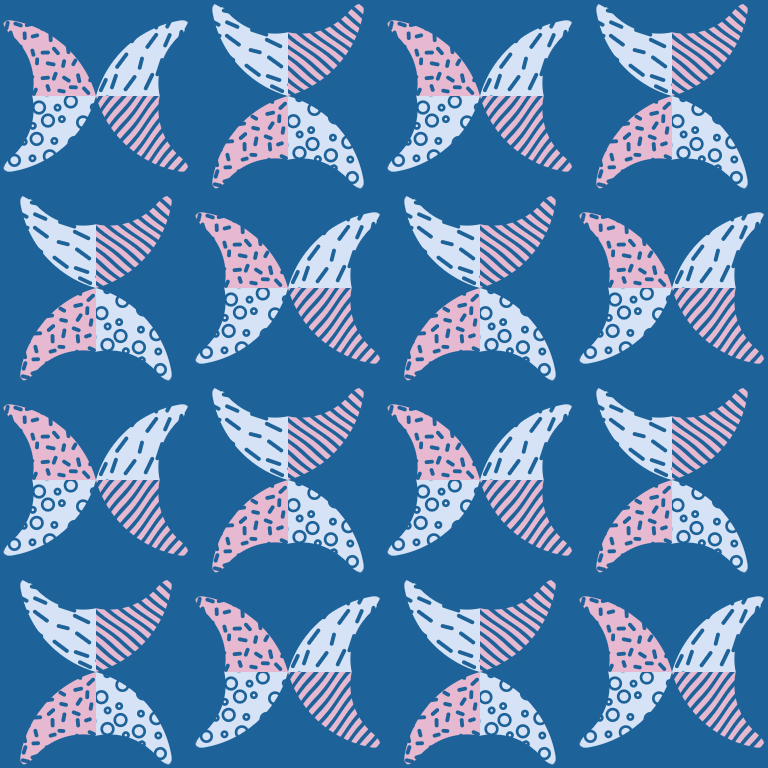
A WebGL 1 fragment shader for this pattern:

```glsl
precision highp float;
// Four by four checkerboard of paired crescents, every other cell turned a quarter.
// Each crescent is cut from two circles and halved into two fills: spots, rings,
// dashes or stripes, scattered on jittered grids and cut out to the ground colour.

uniform vec2 u_resolution;

vec2 hash2(vec2 p) {
  vec3 h = fract(p.xyx * vec3(0.1031, 0.1030, 0.0973));
  h += dot(h, h.yzx + 33.33);
  return fract((h.xx + h.yz) * h.zy);
}

float cover(float dist, float pixel) {
  return clamp(0.5 - dist / pixel, 0.0, 1.0);
}

float smoothMax(float a, float b, float k) {
  float h = max(k - abs(a - b), 0.0) / k;
  return max(a, b) + 0.25 * k * h * h;
}

// Jittered centre of a grid cell, with alternate rows staggered
vec2 scatterCentre(vec2 id, vec2 pitch) {
  vec2 jitter = 0.4 * (hash2(id + 40.0) - 0.5);
  float stagger = 0.5 * mod(id.y, 2.0) - 0.25;
  return (id + 0.5 + jitter + vec2(stagger, 0.0)) * pitch;
}

// Round-ended strokes, tilted at random around one angle
float strokes(vec2 p, vec2 pitch, float angle, float spread, float halfLength) {
  float dist = 1.0;
  for (int j = -1; j <= 1; j++) {
    for (int i = -1; i <= 1; i++) {
      vec2 id = floor(p / pitch) + vec2(float(i), float(j));
      vec2 rnd = hash2(id + 71.0);
      float a = angle + spread * (rnd.x - 0.5);
      vec2 dir = vec2(cos(a), sin(a));
      float reach = halfLength * (0.75 + 0.5 * rnd.y);
      vec2 d = p - scatterCentre(id, pitch);
      d -= dir * clamp(dot(d, dir), -reach, reach);
      dist = min(dist, length(d) - 0.02);
    }
  }
  return dist;
}

// Large and small rings in turn, with one kept clear at the crescent tip
float rings(vec2 p) {
  vec2 pitch = vec2(0.185);
  float dist = 1.0;
  for (int j = -1; j <= 1; j++) {
    for (int i = -1; i <= 1; i++) {
      vec2 id = floor(p / pitch) + vec2(float(i), float(j));
      float radius = mix(0.027, 0.06, mod(id.x + id.y, 2.0));
      float r = length(p - scatterCentre(id, pitch));
      dist = min(dist, abs(r - radius) - 0.014);
    }
  }
  float tip = length(p - vec2(-0.85, -0.67));
  return min(max(dist, 0.12 - tip), abs(tip - 0.055) - 0.014);
}

// Slightly wavering diagonal stripes
float stripes(vec2 p) {
  float across = dot(p, vec2(0.79, -0.62));
  across += 0.007 * sin(11.0 * dot(p, vec2(0.62, 0.79)) + 9.0 * across);
  return abs(fract(across / 0.091) - 0.5) * 0.091 - 0.019;
}

// One quarter of the figure, mirrored into all four
float crescent(vec2 p) {
  vec2 q = abs(p);
  float outer = length(q - vec2(1.06, -0.30)) - 1.102;
  float inner = 0.66 - length(q - vec2(1.31, 0.135));
  return smoothMax(smoothMax(outer, inner, 0.03), q.x - 0.975, 0.1);
}

void main() {
  vec2 grid = gl_FragCoord.xy / u_resolution * 4.0;
  float pixel = 8.0 / min(u_resolution.x, u_resolution.y);
  vec2 id = floor(grid);
  vec2 p = 2.0 * fract(grid) - 1.0;

  // Quarter turn on alternate cells
  if (mod(id.x + id.y, 2.0) < 0.5) p = vec2(p.y, -p.x);

  // Fills above and below the split of the left or right crescent
  float above, below;
  if (p.x < 0.0) {
    above = strokes(p, vec2(0.13, 0.135), 2.2, 2.4, 0.027);
    below = rings(p);
  } else {
    above = strokes(p, vec2(0.17, 0.23), 1.12, 0.6, 0.065);
    below = stripes(p);
  }
  float upper = cover(-p.y, pixel);
  float motif = mix(cover(below, pixel), cover(above, pixel), upper);
  float pinkness = p.x < 0.0 ? upper : 1.0 - upper;

  vec3 ground = vec3(0.115, 0.39, 0.60);
  vec3 cloth = mix(vec3(0.84, 0.885, 0.96), vec3(0.905, 0.725, 0.82), pinkness);
  float shape = cover(crescent(p), pixel) * (1.0 - motif);
  gl_FragColor = vec4(mix(ground, cloth, shape), 1.0);
}
```
